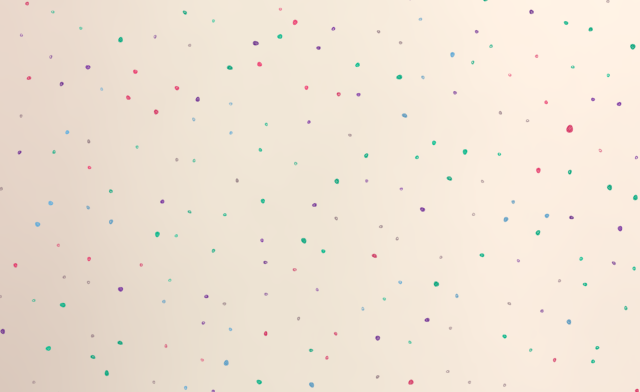
Reproduce this pattern procedurally as a WebGL 1 fragment shader.

```glsl
precision highp float;

// Small felt-pen dots scattered over softly lit cream paper.
// A tilted grid with shifted rows holds one jittered, wobbly dot per cell;
// layered sines and smooth gradients shade the paper.

uniform vec2 u_resolution;

const float CELLS_PER_HEIGHT = 10.8;
const float GRID_TILT = 0.31;

float hash(vec2 p) {
  p = fract(p * vec2(0.1031, 0.1137));
  p += dot(p, p.yx + 33.33);
  return fract((p.x + p.y) * p.x * 97.3);
}

float cellRandom(vec2 cell, float channel) {
  return hash(cell + 57.0 + channel * vec2(17.3, 41.7));
}

mat2 rotation(float angle) {
  float c = cos(angle), s = sin(angle);
  return mat2(c, s, -s, c);
}

float cloud(vec2 p) {
  float sum = 0.0, amplitude = 0.5;
  for (int i = 0; i < 4; i++) {
    sum += amplitude * sin(p.x + 1.7 * sin(p.y)) * sin(p.y + 1.3 * sin(p.x));
    p = rotation(0.9) * p * 1.9 + 2.3;
    amplitude *= 0.5;
  }
  return sum;
}

// Lighting runs from dusky left to warm bright right, uv in 0..1.
vec3 paperColor(vec2 uv, vec2 p) {
  vec3 dusk = vec3(0.895, 0.825, 0.778);
  vec3 cream = vec3(0.938, 0.898, 0.836);
  vec3 glow = vec3(0.992, 0.936, 0.884);
  vec3 color = mix(dusk, cream, smoothstep(-0.05, 0.40, uv.x));
  color = mix(color, glow, smoothstep(0.42, 0.92, uv.x));
  color += 0.026 * (uv.y - 0.42);
  color -= 0.032 * smoothstep(0.75, 0.0, length(uv * vec2(1.5, 1.0)));
  color -= 0.020 * smoothstep(0.25, 0.0, 1.0 - uv.x) * (1.0 - uv.y);
  return color + 0.006 * cloud(p * 5.0) + 0.003 * cloud(p * vec2(19.0, 13.0));
}

vec3 inkColor(float pick) {
  vec3 green = vec3(0.03, 0.70, 0.53);
  vec3 violet = vec3(0.47, 0.22, 0.61);
  vec3 pink = vec3(0.88, 0.23, 0.42);
  vec3 blue = vec3(0.38, 0.65, 0.82);
  vec3 mauve = vec3(0.56, 0.46, 0.50);
  vec3 color = mix(green, violet, step(0.34, pick));
  color = mix(color, pink, step(0.56, pick));
  color = mix(color, blue, step(0.73, pick));
  return mix(color, mauve, step(0.85, pick));
}

// Ink coverage of a wobbly oval; hollow thins the ink in its middle.
float penDot(vec2 offset, float radius, float seed, float hollow, float blur) {
  vec2 q = rotation(seed * 6.28) * offset;
  q.x *= mix(0.82, 1.0, seed);
  float angle = atan(q.y, q.x);
  float wobble = 0.08 * sin(2.0 * angle + seed * 40.0)
               + 0.05 * sin(3.0 * angle + seed * 90.0);
  float dist = length(q) - radius * (1.0 + wobble);
  float fill = 1.0 - smoothstep(-blur, blur, dist);
  vec2 gap = q - 0.2 * radius * vec2(cos(seed * 50.0), sin(seed * 50.0));
  float middle = 1.0 - smoothstep(0.15, 0.75, length(gap) / radius);
  float scribble = 0.5 + 0.5 * sin(q.y / radius * 8.0 + 2.0 * sin(angle));
  return fill * (1.0 - hollow * middle) * (1.0 - 0.14 * scribble);
}

void main() {
  vec2 uv = gl_FragCoord.xy / u_resolution;
  vec2 p = gl_FragCoord.xy / u_resolution.y;
  vec3 color = paperColor(uv, p);

  // Each row slides by its own amount so columns never line up.
  vec2 grid = rotation(GRID_TILT) * p * CELLS_PER_HEIGHT;
  grid.x += hash(vec2(floor(grid.y) + 80.0, 7.0));
  vec2 cell = floor(grid);
  vec2 jitter = vec2(cellRandom(cell, 1.0), cellRandom(cell, 2.0));
  vec2 center = mix(vec2(0.18), vec2(0.82), jitter);
  vec2 offset = (grid - cell - center) / CELLS_PER_HEIGHT;

  // Small dots are paler and more hollow; a few are large and solid.
  float pick = cellRandom(cell, 3.0);
  float size = cellRandom(cell, 4.0);
  float seed = cellRandom(cell, 5.0);
  size *= mix(1.0, 0.4, step(0.85, pick));
  float radius = mix(0.0036, 0.0064, size * size);
  radius += 0.0022 * step(0.95, size) + 0.0035 * step(0.98, size);
  float hollow = mix(0.35, 0.85, cellRandom(cell, 6.0)) * (1.0 - 0.75 * size);
  float strength = mix(0.65, 1.0, smoothstep(0.0, 0.6, size));
  float blur = max(0.0017, 0.85 / u_resolution.y);

  vec3 ink = inkColor(pick) * mix(0.9, 1.08, seed);
  float coverage = penDot(offset, radius, seed, hollow, blur) * strength;
  gl_FragColor = vec4(mix(color, ink, coverage), 1.0);
}
```
